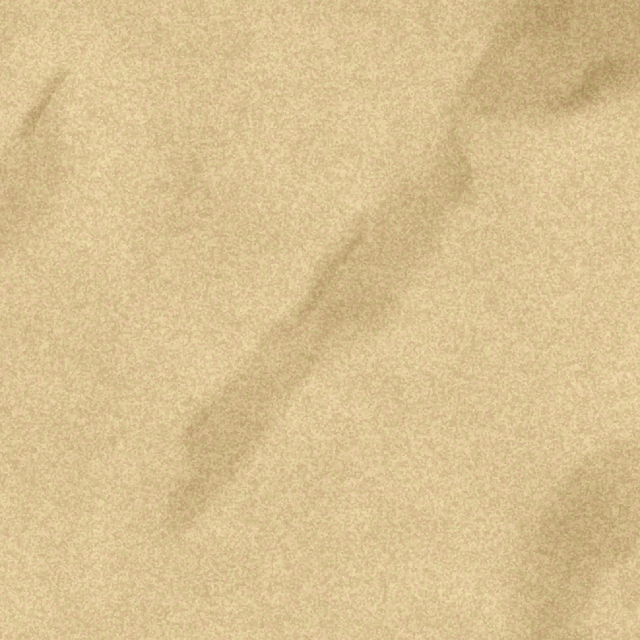
Reproduce this texture procedurally as a WebGL 1 fragment shader.

```glsl
precision highp float;
// Fine-grained pale sand with soft mottling and slanted shadowy folds.
uniform vec2 u_resolution;

#define SAND_COLOR vec3(0.861, 0.768, 0.583)
#define SHADE_AXIS vec3(1.0, 1.07, 1.12)
#define TINT_AXIS vec3(0.25, -0.45, 0.25)
#define GRAIN_CELLS 330.0
#define GRAIN_CONTRAST 0.115
#define TINT_CONTRAST 0.07
#define CLUMP_CONTRAST 0.035
#define MOTTLE_CONTRAST 0.04
#define FOLD_DEPTH 0.07
#define CREASE_DEPTH 0.07
#define FOLD_ANGLE 1.02

vec3 hash3(vec2 cell) {
  vec3 h = fract(cell.xyx * vec3(0.1031, 0.1030, 0.0973));
  h += dot(h, h.yxz + 33.33);
  return fract((h.xxy + h.yzz) * h.zyx);
}

// Cellular noise: random cell values blended by distance to jittered centres.
vec3 cellNoise(vec2 p) {
  vec2 base = floor(p);
  vec3 sum = vec3(0.0);
  float total = 0.0;
  for (int y = -1; y <= 1; y++) {
    for (int x = -1; x <= 1; x++) {
      vec2 cell = base + vec2(float(x), float(y));
      vec2 toCentre = cell + hash3(cell + 71.0).xy - p;
      float weight = exp(-6.0 * dot(toCentre, toCentre));
      sum += weight * hash3(cell + 19.0);
      total += weight;
    }
  }
  return sum / total;
}

// Layered sines bend the folds so that they are never straight.
vec2 bend(vec2 p) {
  vec2 slow = sin(p.yx * vec2(7.0, 5.0) + vec2(0.6, 2.1));
  vec2 quick = sin(p.yx * vec2(17.0, 13.0) + slow * 1.5);
  return p + 0.03 * slow + 0.012 * quick;
}

// Darkness of broad folds and of the narrow creases inside them.
float foldShadow(vec2 p) {
  vec2 axis = vec2(cos(FOLD_ANGLE), sin(FOLD_ANGLE));
  vec2 q = bend(p);
  q += 0.025 * (cellNoise(p * 16.0 + 40.0).xy - 0.5);
  vec2 slanted = vec2(dot(q, vec2(axis.y, -axis.x)), dot(q, axis));
  float fold = cellNoise(slanted * vec2(8.5, 3.2) + 12.3).x;
  float crease = cellNoise(slanted * vec2(21.0, 6.0) + 57.7).y;
  float broad = smoothstep(0.48, 0.95, fold);
  float narrow = smoothstep(0.55, 0.95, crease) * smoothstep(0.35, 0.8, fold);
  return FOLD_DEPTH * broad + CREASE_DEPTH * narrow;
}

void main() {
  vec2 p = gl_FragCoord.xy / min(u_resolution.x, u_resolution.y);

  // Grain, from single specks up to wide pale patches.
  vec3 grain = cellNoise(p * GRAIN_CELLS) - 0.5;
  vec3 clump = cellNoise(p * GRAIN_CELLS * 0.36 + 31.0) - 0.5;
  float mottle = cellNoise(p * 5.0 + 8.0).x + 0.6 * cellNoise(p * 15.0 + 23.0).y - 0.8;

  float shade = GRAIN_CONTRAST * grain.x + CLUMP_CONTRAST * clump.x;
  shade += MOTTLE_CONTRAST * mottle - foldShadow(p);
  float tint = TINT_CONTRAST * (grain.y + 0.5 * clump.y);

  gl_FragColor = vec4(SAND_COLOR + shade * SHADE_AXIS + tint * TINT_AXIS, 1.0);
}
```
